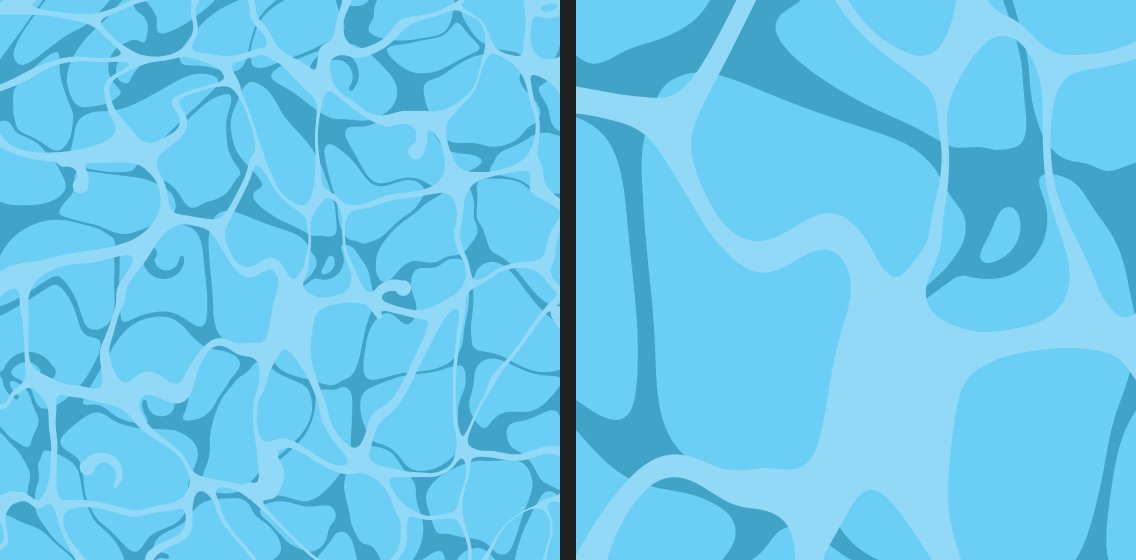
Left: the whole. Right: its middle third, enlarged.
Reproduce this texture procedurally as a WebGL 2 fragment shader.

```glsl
#version 300 es
precision highp float;
// Sunlit pool water: a pale web of caustic lines over a darker shadow web, in flat colours.
// Each web is a domain-warped Voronoi diagram whose edge distances are blended
// by a smooth minimum, so that cells become rounded; curled drops are scattered on top.

uniform vec2 u_resolution;
out vec4 fragColor;

#define WATER_COLOR  vec3(0.42, 0.81, 0.96)
#define LIGHT_COLOR  vec3(0.57, 0.85, 0.97)
#define SHADOW_COLOR vec3(0.25, 0.64, 0.78)
#define LIGHT_CELLS  5.7    // cells across the canvas
#define SHADOW_CELLS 6.2
#define LIGHT_WIDTH  0.031  // half line width, in cells
#define SHADOW_WIDTH 0.021
#define LIGHT_FILLET  0.062 // rounding of the junctions, in cells
#define SHADOW_FILLET 0.085
#define WARP         0.58   // bending of the lines, in cells
#define CURL_CELLS   3.6    // grid of the curled drops
#define CURL_CHANCE  0.5

const float TAU = 6.2831853;

// Integer hash: two values in 0..1 per lattice point
vec2 hash2(vec2 cell) {
    uvec2 v = uvec2(ivec2(cell)) * 1664525u + 1013904223u;
    v.x += v.y * 1664525u;
    v.y += v.x * 1664525u;
    v ^= v >> 16u;
    v.x += v.y * 1664525u;
    v.y += v.x * 1664525u;
    v ^= v >> 16u;
    return vec2(v >> 8u) / 16777216.0;
}

// Smooth vector noise in -0.5..0.5
vec2 noise2(vec2 p) {
    vec2 i = floor(p), f = p - i;
    f = f * f * f * (f * (f * 6.0 - 15.0) + 10.0);
    vec2 low = mix(hash2(i), hash2(i + vec2(1, 0)), f.x);
    vec2 high = mix(hash2(i + vec2(0, 1)), hash2(i + vec2(1, 1)), f.x);
    return mix(low, high, f.y) - 0.5;
}

float smoothMin(float a, float b, float k) {
    float h = max(k - abs(a - b), 0.0) / k;
    return min(a, b) - h * h * k * 0.25;
}

// Signed distance to a web of rounded cells, in canvas units
float web(vec2 p, float cells, float width, float fillet, float seed) {
    vec2 q = p * cells + seed;
    q += 1.5 * WARP * noise2(q * 0.5 + 31.0);
    q += WARP * noise2(q * 1.3 + 57.0);
    q += 0.25 * WARP * noise2(q * 2.6 + 83.0);
    vec2 home = floor(q), f = q - home;

    // Nearest cell centre
    vec2 nearCell = vec2(0), nearPoint = vec2(0);
    float best = 1e3;
    for (int y = -1; y <= 1; y++)
    for (int x = -1; x <= 1; x++) {
        vec2 g = vec2(x, y);
        vec2 r = g + hash2(home + g) - f;
        float d = dot(r, r);
        if (d < best) { best = d; nearCell = g; nearPoint = r; }
    }

    // Soft minimum over the distances to the borders of that cell
    float sum = 1e-9;
    for (int y = -2; y <= 2; y++)
    for (int x = -2; x <= 2; x++) {
        vec2 g = nearCell + vec2(x, y);
        vec2 r = g + hash2(home + g) - f;
        vec2 across = r - nearPoint;
        if (dot(across, across) > 1e-5)
            sum += exp(-dot(0.5 * (nearPoint + r), normalize(across)) / fillet);
    }
    float swell = 1.0 + 0.9 * noise2(q * 0.8 + 11.0).x;
    return (-log(sum) * fillet - width * swell) / cells;
}

// Signed distance to curled tails that end in a round drop
float curls(vec2 p, float seed) {
    vec2 q = p * CURL_CELLS + seed, cell = floor(q);
    vec2 place = hash2(cell + 200.0), shape = hash2(cell + 300.0);
    if (hash2(cell + 400.0).x > CURL_CHANCE) return 1.0;
    vec2 r = q - cell - mix(vec2(0.32), vec2(0.68), place);
    if (shape.x > 0.5) r.x = -r.x;
    float turn = TAU * shape.y, c = cos(turn), s = sin(turn);
    r = mat2(c, -s, s, c) * r;
    float radius = mix(0.09, 0.14, place.y), span = mix(2.4, 3.9, place.x);
    float along = mod(atan(r.y, r.x), TAU) / span;
    float tail = length(r - vec2(radius, 0)) - 0.015;
    float drop = length(r - radius * vec2(cos(span), sin(span))) - 0.05;
    float d = min(tail, drop);
    if (along < 1.0) d = min(d, abs(length(r) - radius) - mix(0.015, 0.042, along));
    return d / CURL_CELLS;
}

// Antialiased coverage, following the local slope of the distance
float coverage(float d) {
    float pixel = 1.0 / u_resolution.y;
    float slope = clamp(length(vec2(dFdx(d), dFdy(d))), 0.3 * pixel, 2.0 * pixel);
    return clamp(0.5 - d / slope, 0.0, 1.0);
}

void main() {
    // Centred coordinates, with smaller cells towards the corners
    vec2 p = (gl_FragCoord.xy - 0.5 * u_resolution) / u_resolution.y;
    vec2 bent = p * (0.87 + 0.4 * dot(p, p));

    float shadow = web(bent, SHADOW_CELLS, SHADOW_WIDTH, SHADOW_FILLET, 140.0);
    shadow = smoothMin(shadow, curls(p, 61.3), 0.014);
    float light = web(bent, LIGHT_CELLS, LIGHT_WIDTH, LIGHT_FILLET, 23.0);
    light = smoothMin(light, curls(p, 17.7), 0.014);

    vec3 color = mix(WATER_COLOR, SHADOW_COLOR, coverage(shadow));
    color = mix(color, LIGHT_COLOR, coverage(light));
    fragColor = vec4(color, 1.0);
}
```
